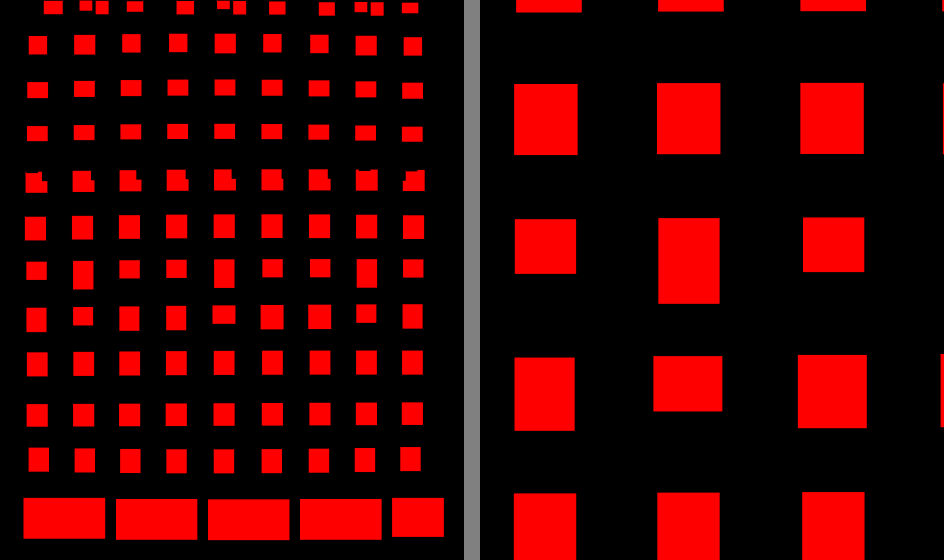
Left: the whole. Right: its middle third, enlarged.
Give the GLSL for this pattern, as a WebGL 1 fragment shader.

```glsl
precision highp float;
// Red blocks on black: ten rows of nine windows, a cropped row of
// single-pair-single blocks along the top and five wide bars at the foot.
// Each row folds to its nearest cell; slopes, bows and ripples loosen the grid.

uniform vec2 u_resolution;

const vec2 CANVAS = vec2(636.0, 768.0);   // design units, y runs downward
const vec3 INK = vec3(1.0, 0.0, 0.0);
const vec3 GROUND = vec3(0.0);
const vec3 EVEN = vec3(0.0);              // a row without size changes
const float LAST = 4.0;                   // columns run from -LAST to LAST

const vec3 NOTCH_ACROSS = vec3(308.5, 64.7, 0.3);
const vec3 NOTCH_TOP = vec3(232.3, -0.3, 0.12);
const vec2 NOTCH_SIZE = vec2(30.0, 29.0);
const float NOTCH_DEPTH = 13.0;
const vec2 DIP_SIZE = vec2(16.0, 4.0);

const float GROUP_PITCH = 188.5;
const vec2 BAR_SIZE = vec2(112.0, 56.0);
const vec2 LAST_BAR_SIZE = vec2(71.0, 53.5);
const float BAR_LEFT = 32.2;
const float BAR_PITCH = 126.3;

// Antialiased coverage of a rectangle given by its upper left corner.
float box(vec2 p, vec2 corner, vec2 size) {
  vec2 scale = u_resolution / CANVAS;
  vec2 a = clamp((p - corner) * scale + 0.5, 0.0, 1.0);
  vec2 b = clamp((corner + size - p) * scale + 0.5, 0.0, 1.0);
  return a.x * a.y * b.x * b.y;
}

// Signed index of the nearest column; across = centre, pitch, ripple.
float columnAt(float x, vec3 across) {
  return clamp(floor((x - across.x) / across.y + 0.5), -LAST, LAST);
}

// Top centre of a cell; top = height, slope, bow.
vec2 cellTop(float k, vec3 across, vec3 top) {
  float ripple = across.z * cos(1.05 * (k + LAST) + 0.1);
  return vec2(across.x + across.y * k + ripple, top.x + k * (top.y + k * top.z));
}

// One row of windows; vary = width and height added to the middle
// of each three columns, then width added to columns 0 to 2.
float row(vec2 p, vec3 across, vec3 top, vec2 size, vec3 vary) {
  float k = columnAt(p.x, across);
  float middle = 1.0 - step(0.5, abs(mod(k + LAST, 3.0) - 1.0));
  float swollen = 1.0 - step(1.5, abs(k - 1.0));
  size += middle * vary.xy + vec2(swollen * vary.z, 0.0);
  vec2 anchor = cellTop(k, across, top);
  return box(p, anchor - vec2(0.5 * size.x, 0.0), size);
}

// Row with stepped shoulders of uneven width and shallow dips in the top.
float notchedRow(vec2 p) {
  float k = columnAt(p.x, NOTCH_ACROSS);
  float c = k + LAST;
  vec2 corner = cellTop(k, NOTCH_ACROSS, NOTCH_TOP) - vec2(0.5 * NOTCH_SIZE.x, 0.0);
  float isLast = step(7.5, c);
  float cut = 6.2 - 0.1 * c * c + 1.3 * cos(3.14159 * c);
  cut = max(cut, 0.0) * (1.0 - step(6.5, c));
  float shoulder = box(p, corner + vec2(NOTCH_SIZE.x - cut, -2.0),
                       vec2(cut + 3.0, NOTCH_DEPTH + 2.0)) * step(0.1, cut);
  float leftStep = isLast * box(p, corner - 2.0, vec2(6.0, NOTCH_DEPTH + 4.0));
  float dipped = max(1.0 - step(0.5, c), step(6.5, c));
  float dip = dipped * box(p, corner + vec2(c < 0.5 ? 1.0 : 4.0, -2.0), DIP_SIZE);
  return box(p, corner, NOTCH_SIZE) * (1.0 - max(shoulder, max(leftStep, dip)));
}

// Three groups of single, pair, single, crowding the upper edge.
float topRow(vec2 p) {
  float g = clamp(floor((p.x - 317.0) / GROUP_PITCH + 0.5), -1.0, 1.0);
  vec2 q = p - vec2(317.0 + GROUP_PITCH * g, 1.4 + g + 0.7 * g * g);
  float spread = 63.0 - 6.5 * g * g;
  float singles = max(box(q, vec2(-spread - 12.0, 0.0), vec2(24.0 - 2.0 * g, 18.4)),
                      box(q, vec2(spread - 11.2, 0.6), vec2(22.6, 18.0 - 3.5 * g * g)));
  float pair = max(box(q, vec2(-19.5, -0.4), vec2(17.5, 11.5 + 2.5 * g * g)),
                   box(q, vec2(2.6, 0.0), vec2(17.8, 18.5)));
  return max(singles, pair);
}

// Wide bars along the foot, the last one shorter.
float bars(vec2 p) {
  float i = clamp(floor((p.x - BAR_LEFT) / BAR_PITCH), 0.0, 4.0);
  float top = 684.8 - 0.5 * (i - 2.0) * (i - 2.0);
  vec2 size = mix(BAR_SIZE, LAST_BAR_SIZE, step(3.5, i));
  return box(p, vec2(BAR_LEFT + BAR_PITCH * i, top), size);
}

void main() {
  vec2 p = gl_FragCoord.xy / u_resolution * CANVAS;
  p.y = CANVAS.y - p.y;

  float ink = max(topRow(p), max(notchedRow(p), bars(p)));
  // Plain rows, from top to bottom.
  ink += row(p, vec3(308.9, 64.3, 0.3), vec3(46.2, 0.2, 0.25), vec2(25.2, 25.3), vec3(3.8, 1.7, 0.0));
  ink += row(p, vec3(308.5, 64.3, 0.3), vec3(109.0, 0.1, 0.25), vec2(28.5, 22.0), EVEN);
  ink += row(p, vec3(308.1, 64.3, 0.3), vec3(169.8, 0.1, 0.22), vec2(28.5, 20.7), EVEN);
  ink += row(p, vec3(307.6, 64.9, 0.6), vec3(294.0, -0.25, 0.14), vec2(29.0, 32.5), EVEN);
  ink += row(p, vec3(308.0, 64.8, 1.3), vec3(355.7, -0.4, 0.1), vec2(28.0, 25.0), vec3(0.0, 14.2, 0.0));
  ink += row(p, vec3(307.5, 64.7, 1.3), vec3(418.8, -0.6, 0.05), vec2(27.5, 33.5), vec3(0.0, -8.2, 4.0));
  ink += row(p, vec3(307.9, 64.6, 1.6), vec3(481.2, -0.3, 0.05), vec2(28.5, 33.0), EVEN);
  ink += row(p, vec3(307.8, 64.6, 1.6), vec3(553.0, -0.3, 0.0), vec2(29.0, 31.0), EVEN);
  ink += row(p, vec3(307.6, 64.0, 1.6), vec3(616.2, -0.1, -0.17), vec2(28.0, 33.0), EVEN);

  gl_FragColor = vec4(mix(GROUND, INK, min(ink, 1.0)), 1.0);
}
```
